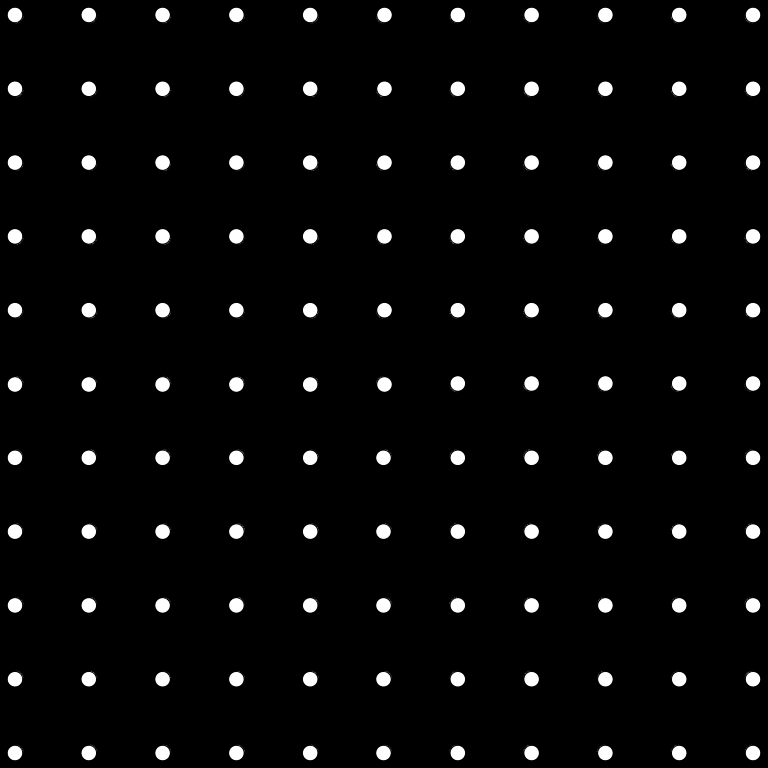
Write a WebGL 2 fragment shader that draws this pattern.

```glsl
#version 300 es
precision highp float;

uniform vec2 u_resolution;
out vec4 outColor;

const vec3 BACKGROUND = vec3(0.0);
const vec3 DOT_COLOR = vec3(1.0);
const float DOT_COUNT = 11.0;
const float MARGIN = 0.0195;
const float DOT_RADIUS = 0.0094;
const float MIDDLE_SHIFT = 0.00065;
const float FRINGE_RADIUS = 0.0108;
const float FRINGE_WIDTH = 0.0008;
const float SPECK_COUNT = 640.0;

float hash(vec2 p) {
    vec3 q = fract(vec3(p.xyx) * 0.1031);
    q += dot(q, q.yzx + 33.33);
    return fract((q.x + q.y) * q.z);
}

// Dot centre; the middle row and column are nudged off the axes
vec2 dotCenter(vec2 cell, float spacing, float margin, float shift) {
    float middle = 0.5 * (DOT_COUNT - 1.0);
    vec2 onAxis = 1.0 - step(0.5, abs(cell - middle));
    vec2 nudge = vec2(cell.y > middle - 0.5 ? 1.0 : -1.0,
                      cell.x < middle + 0.5 ? -1.0 : 1.0);
    return margin + cell * spacing + onAxis * nudge * shift;
}

float disc(vec2 offset, float radius, float blur) {
    return 1.0 - smoothstep(-blur, blur, length(offset) - radius);
}

// Faint broken rim on the diagonal side that faces inward
float fringe(vec2 offset, vec2 inward, float radius, float width, float blur) {
    float dist = length(offset);
    float ring = 1.0 - smoothstep(width - blur, width + blur, abs(dist - radius));
    float facing = dot(offset / max(dist, 1e-5), normalize(inward));
    return ring * smoothstep(0.65, 0.95, facing);
}

void main() {
    vec2 uv = gl_FragCoord.xy / u_resolution;
    float pixel = 1.0 / min(u_resolution.x, u_resolution.y);

    // Nearest dot in the grid
    float spacing = (1.0 - 2.0 * MARGIN) / (DOT_COUNT - 1.0);
    vec2 cell = clamp(floor((uv - MARGIN) / spacing + 0.5), 0.0, DOT_COUNT - 1.0);
    vec2 center = dotCenter(cell, spacing, MARGIN, MIDDLE_SHIFT);
    vec2 offset = uv - center;

    // Speckled rim under a crisp disc
    float speck = hash(floor(uv * SPECK_COUNT));
    float rim = fringe(offset, sign(0.5 - center), FRINGE_RADIUS, FRINGE_WIDTH, 0.5 * pixel);
    float light = rim * mix(0.04, 0.32, speck * speck);
    light = max(light, disc(offset, DOT_RADIUS, 0.6 * pixel));

    outColor = vec4(mix(BACKGROUND, DOT_COLOR, light), 1.0);
}
```
